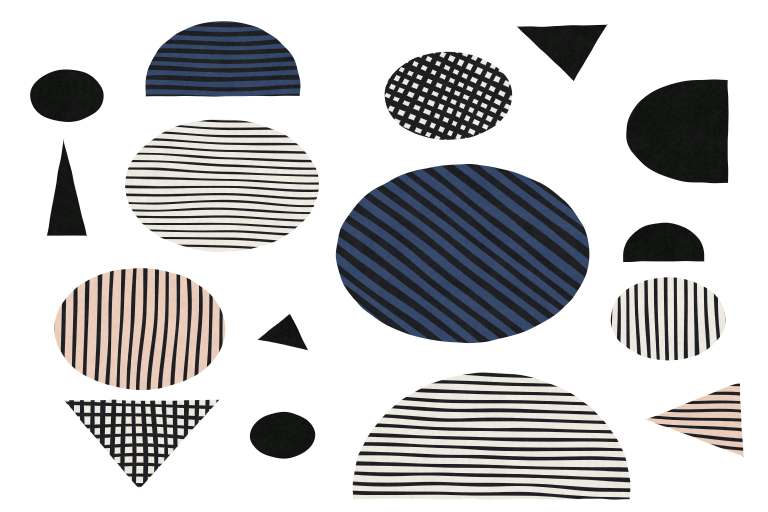
Write a WebGL 1 fragment shader that draws this pattern.

```glsl
precision highp float;
// Cut-paper collage: striped, hatched and black ovals, domes and triangles on white.
uniform vec2 u_resolution;

const vec2 SHEET = vec2(7.68, 5.13); // design units, y pointing down
const vec3 WHITE = vec3(1.0);
const vec3 BLACK = vec3(0.075, 0.082, 0.075);
const vec3 INK = vec3(0.12, 0.125, 0.14);
const vec3 BLUE = vec3(0.21, 0.285, 0.42);
const vec3 CREAM = vec3(0.93, 0.915, 0.88);
const vec3 PEACH = vec3(0.92, 0.80, 0.73);
const float EDGE_WOBBLE = 0.012;
const float LINE_WOBBLE = 0.06;
const float GRAIN = 0.05;

float pixel; // size of one pixel in design units

float hash(vec2 p) {
  return fract(sin(dot(p, vec2(127.1, 311.7))) * 43758.5453);
}

float noise(vec2 p) {
  vec2 i = floor(p), f = fract(p);
  f = f * f * (3.0 - 2.0 * f);
  return mix(mix(hash(i), hash(i + vec2(1.0, 0.0)), f.x),
             mix(hash(i + vec2(0.0, 1.0)), hash(i + 1.0), f.x), f.y);
}

float coverage(float d) {
  return clamp(0.5 - d / pixel, 0.0, 1.0);
}

// Distance functions
float oval(vec2 q, vec2 r) {
  float k = length(q / r);
  return (k - 1.0) * max(k, 0.2) / max(length(q / (r * r)), 0.001);
}

// Half oval whose flat side faces "flatDir", with a straight skirt before the cut
float dome(vec2 q, vec2 r, vec2 flatDir, float skirt) {
  float along = dot(q, flatDir);
  return max(oval(q - flatDir * max(along, 0.0), r), along - skirt);
}

float side(vec2 p, vec2 a, vec2 b) {
  vec2 e = normalize(b - a);
  return dot(p - a, vec2(e.y, -e.x));
}

// Corners run clockwise on the sheet
float triangle(vec2 p, vec2 a, vec2 b, vec2 c) {
  return max(side(p, a, b), max(side(p, b, c), side(p, c, a)));
}

// Hand-drawn lines at "angle" (radians); returns ink coverage
float strokes(vec2 p, float angle, float period, float width) {
  vec2 dir = vec2(cos(angle), sin(angle));
  vec2 q = vec2(dot(p, dir), dot(p, vec2(-dir.y, dir.x)));
  q.y += LINE_WOBBLE * (noise(q * vec2(1.3, 2.5)) - 0.5);
  float row = floor(q.y / period);
  float across = (fract(q.y / period) - 0.5) * period;
  across += 0.12 * period * (noise(vec2(q.x * 2.0, row * 7.3)) - 0.5);
  float thickness = width * (0.8 + 0.4 * noise(vec2(q.x * 3.0, row * 5.1)));
  return coverage(abs(across) - 0.5 * thickness);
}

void paint(inout vec3 col, float d, vec3 paper, float ink, float grain) {
  col = mix(col, mix(paper, INK, ink) + grain, coverage(d));
}

void main() {
  vec2 uv = gl_FragCoord.xy / u_resolution;
  vec2 p = vec2(uv.x, 1.0 - uv.y) * SHEET;
  pixel = SHEET.x / u_resolution.x;
  float grain = GRAIN * (0.6 * noise(p * 45.0) + 0.4 * noise(p * 7.0) - 0.5);
  vec2 e = p + EDGE_WOBBLE * (vec2(noise(p * 7.0), noise(p * 7.0 + 31.0)) - 0.5);
  vec2 down = vec2(0.0, 1.0), right = vec2(1.0, 0.0);
  vec3 col = WHITE;

  // Striped ovals
  paint(col, oval(e - vec2(2.22, 1.86), vec2(0.97, 0.665)), CREAM, strokes(p, 0.015, 0.075, 0.022), grain);
  paint(col, oval(e - vec2(1.40, 3.295), vec2(0.855, 0.61)), PEACH, strokes(p, 1.60, 0.112, 0.036), grain);
  paint(col, oval(e - vec2(4.625, 2.54), vec2(1.265, 0.895)), BLUE, strokes(p, 0.65, 0.145, 0.068), grain);
  paint(col, oval(e - vec2(6.68, 3.195), vec2(0.575, 0.415)), CREAM, strokes(p, 1.56, 0.10, 0.036), grain);

  // Hatched oval and triangle
  float ovalHatch = max(strokes(p, 0.42, 0.10, 0.052), strokes(p, 2.05, 0.10, 0.048));
  paint(col, oval(e - vec2(4.485, 0.96), vec2(0.64, 0.44)), CREAM, ovalHatch, grain);
  float wedgeHatch = max(strokes(p, 1.59, 0.105, 0.045), strokes(p, 0.02, 0.10, 0.032));
  paint(col, triangle(e, vec2(0.64, 4.01), vec2(2.19, 4.01), vec2(1.39, 4.90)), CREAM, wedgeHatch, grain);

  // Striped domes and triangle
  paint(col, dome(e - vec2(2.23, 0.84), vec2(0.77, 0.63), down, 0.125), BLUE, strokes(p, 0.0, 0.094, 0.045), grain);
  paint(col, dome(e - vec2(4.915, 4.90), vec2(1.385, 1.17), down, 0.10), CREAM, strokes(p, 0.025, 0.094, 0.034), grain);
  paint(col, triangle(e, vec2(6.46, 4.20), vec2(7.40, 3.83), vec2(7.43, 4.57)), PEACH, strokes(p, 0.07, 0.085, 0.03), grain);

  // Solid black pieces
  float solid = oval(e - vec2(0.67, 0.96), vec2(0.37, 0.26));
  solid = min(solid, oval(e - vec2(2.825, 4.36), vec2(0.325, 0.23)));
  solid = min(solid, dome(e - vec2(7.0, 1.315), vec2(0.74, 0.515), right, 0.28));
  solid = min(solid, dome(e - vec2(6.635, 2.56), vec2(0.405, 0.33), down, 0.06));
  solid = min(solid, triangle(e, vec2(5.17, 0.27), vec2(6.07, 0.25), vec2(5.74, 0.81)));
  solid = min(solid, triangle(e, vec2(0.64, 1.41), vec2(0.87, 2.36), vec2(0.47, 2.36)));
  solid = min(solid, triangle(e, vec2(2.90, 3.15), vec2(3.08, 3.51), vec2(2.58, 3.40)));
  paint(col, solid, BLACK, 0.0, grain);

  gl_FragColor = vec4(col, 1.0);
}
```
